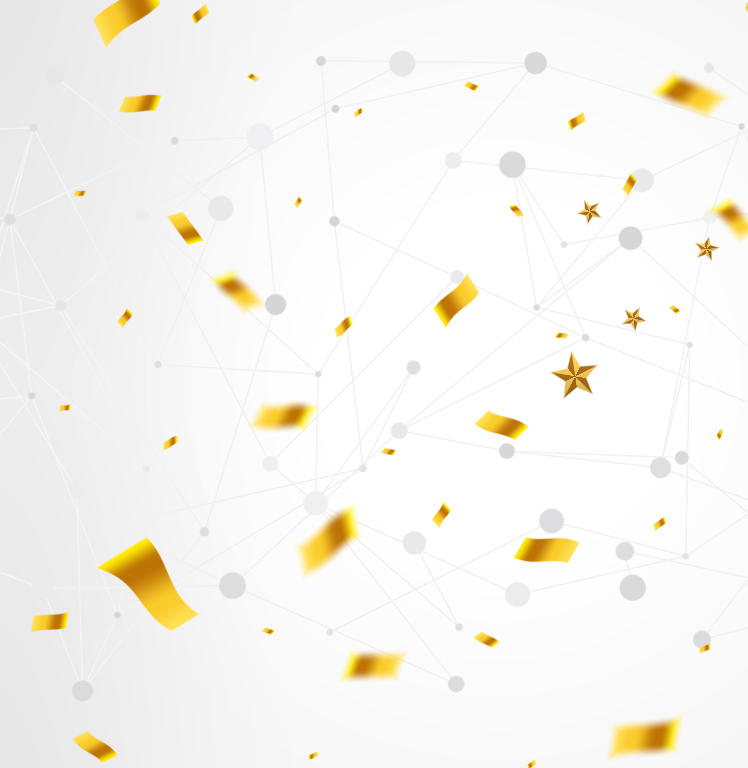
This background is drawn by a WebGL 1 fragment shader. Its source:

```glsl
precision highp float;
uniform vec2 u_resolution;

const float PI = 3.14159265;
const vec2 GLOW_CENTER = vec2(0.65, 0.505);
const float CELL = 0.125;            // spacing of the network nodes
const float LINE_HALF_WIDTH = 0.001;
const vec2 NET_RANGE = vec2(0.09, 0.94);
const float CONFETTI_COUNT = 42.0;
const float STAR_COUNT = 4.0;
const vec3 LEMON = vec3(1.0, 0.93, 0.02);
const vec3 BRONZE = vec3(0.74, 0.45, 0.02);
const vec3 GOLD = vec3(0.98, 0.80, 0.17);
const vec3 PALE_GOLD = vec3(1.0, 0.88, 0.34);

float hash(vec2 p) {
  vec3 q = fract(p.xyx * vec3(0.1031, 0.1030, 0.0973));
  q += dot(q, q.yzx + 33.33);
  return fract((q.x + q.y) * q.z);
}

vec2 rotate(vec2 p, float angle) {
  float c = cos(angle), s = sin(angle);
  return vec2(c * p.x + s * p.y, c * p.y - s * p.x);
}

// Pale glow with faint disc edges, shaded towards the left
vec3 backdrop(vec2 p, float px) {
  float r = distance(p, GLOW_CENTER);
  float v = 1.0 - 0.014 * smoothstep(0.2, 0.38, r);
  v -= 0.005 * smoothstep(-px, px, r - 0.41);
  v -= 0.010 * smoothstep(0.41, 0.55, r);
  v -= 0.004 * smoothstep(-px, px, r - 0.555);
  float shade = smoothstep(0.4, -0.02, p.x);
  v -= shade * (0.038 + 0.045 * abs(p.y - 0.5));
  return vec3(v, v, v + 0.004 * shade);
}

vec2 nodeAt(vec2 cell) {
  vec2 jitter = vec2(hash(cell + 40.3), hash(cell + 71.9));
  return (cell + mix(vec2(0.1), vec2(0.9), jitter)) * CELL;
}

float inNetwork(vec2 node) {
  return step(NET_RANGE.x, node.y) * step(node.y, NET_RANGE.y);
}

float segmentDistance(vec2 p, vec2 a, vec2 b) {
  vec2 ab = b - a;
  float t = clamp(dot(p - a, ab) / max(dot(ab, ab), 1e-6), 0.0, 1.0);
  return distance(p, a + ab * t);
}

// Nodes joined by random links to cells up to two steps away
vec3 network(vec3 col, vec2 p, float px) {
  vec2 home = floor(p / CELL);
  float lines = 0.0, discs = 0.0, tone = 1.0;
  for (int y = -2; y <= 2; y++) {
    for (int x = -2; x <= 2; x++) {
      vec2 cell = home + vec2(float(x), float(y));
      vec2 node = nodeAt(cell);
      float present = inNetwork(node);
      for (int k = 0; k < 2; k++) {
        vec2 seed = cell + 13.7 * float(k + 1);
        vec2 hop = floor(5.0 * vec2(hash(seed), hash(seed + 5.1))) - 2.0;
        vec2 other = nodeAt(cell + hop);
        float d = segmentDistance(p, node, other) - LINE_HALF_WIDTH;
        float link = 1.0 - smoothstep(-0.5 * px, 0.5 * px, d);
        lines = max(lines, link * present * inNetwork(other));
      }
      float radius = mix(0.004, 0.018, pow(hash(cell + 3.3), 1.7));
      float disc = present * (1.0 - smoothstep(-px, px, distance(p, node) - radius));
      if (disc > discs) {
        discs = disc;
        tone = mix(0.83, 0.945, hash(cell + 9.2));
      }
    }
  }
  float lineTone = mix(0.965, 0.937, smoothstep(0.05, 0.3, p.x));
  col = mix(col, vec3(lineTone), lines * 0.85);
  return mix(col, vec3(tone, tone, tone + 0.006), discs);
}

// Curved, slanted strip; size is half length and half width
vec3 ribbon(vec3 col, vec2 p, vec2 size, float angle, float bend, float taper, float soft) {
  vec2 q = rotate(p, angle) / size.x;
  q.y += bend * sin(q.x * PI * 0.7);
  q.x -= 0.35 * q.y;
  float width = size.y / size.x * (1.0 - taper * q.x);
  float d = max(abs(q.x) - 1.0, abs(q.y) - width) * size.x;
  float t = q.x * 0.5 + 0.5;
  vec3 foil = mix(LEMON, BRONZE, smoothstep(0.0, 0.25, t));
  foil = mix(foil, GOLD, smoothstep(0.3, 0.68, t));
  foil = mix(foil, PALE_GOLD, smoothstep(0.7, 1.0, t));
  return mix(col, foil, 1.0 - smoothstep(-soft, soft, d));
}

// Five points, each split into a lit and a shaded facet
vec3 star(vec3 col, vec2 p, float radius, float angle, float px) {
  vec2 q = rotate(p, angle) / radius;
  float turn = atan(q.x, q.y) * 2.5 / PI;
  float sector = fract(turn + 0.5) - 0.5;
  float a = abs(sector) * 0.4 * PI;
  vec2 v = length(q) * vec2(cos(a), sin(a));
  float d = dot(v - vec2(1.0, 0.0), vec2(0.384, 0.923)) * radius;
  float lit = smoothstep(-0.04, 0.04, sector);
  vec3 facet = mix(vec3(0.67, 0.43, 0.10), vec3(0.97, 0.80, 0.36), lit);
  facet *= 0.95 + 0.12 * q.y;
  return mix(col, facet, 1.0 - smoothstep(-px, px, d));
}

void main() {
  vec2 p = gl_FragCoord.xy / u_resolution.y;
  float px = 1.0 / u_resolution.y;
  vec3 col = network(backdrop(p, px), p, px);

  // Scattered confetti: one in six blurred, one in six mid-sized
  vec2 largePos = vec2(0.2, 0.235);
  for (float i = 0.0; i < CONFETTI_COUNT; i++) {
    vec2 pos = fract(vec2(0.31, 0.62) + i * vec2(0.7549, 0.5698));
    float kind = mod(i, 6.0);
    float h = hash(vec2(i, 2.7));
    float angle = mix(-1.1, 1.1, hash(vec2(i, 8.4))) + PI * step(0.5, hash(vec2(i, 5.6)));
    vec2 size = mix(0.006, 0.015, h * h) * vec2(1.0, 0.46);
    float soft = px;
    if (kind < 0.5) {
      size = mix(0.016, 0.042, h) * vec2(1.0, 0.42);
      soft = 0.009;
    } else if (kind < 1.5) {
      size = mix(0.02, 0.036, h) * vec2(1.0, 0.43);
    }
    float bend = 0.25 * (hash(vec2(i, 11.2)) - 0.5);
    if (distance(pos, largePos) > 0.11) {
      col = ribbon(col, p - pos, size, angle, bend, 0.0, soft);
    }
  }

  // Two large strips
  col = ribbon(col, p - largePos, vec2(0.061, 0.026), -0.71, 0.16, 0.3, px);
  col = ribbon(col, p - vec2(0.165, 0.985), vec2(0.045, 0.018), 3.9, 0.1, 0.0, px);

  // Stars drifting to the right, the first one largest
  for (float i = 0.0; i < STAR_COUNT; i++) {
    float sway = -0.13 * pow(0.65, i) * cos(PI * i);
    vec2 pos = vec2(0.749 + 0.019 * i * i, 0.64 + sway);
    float radius = i < 0.5 ? 0.032 : 0.016;
    col = star(col, p - pos, radius, 0.15 + 0.3 * i, px);
  }
  gl_FragColor = vec4(col, 1.0);
}
```
